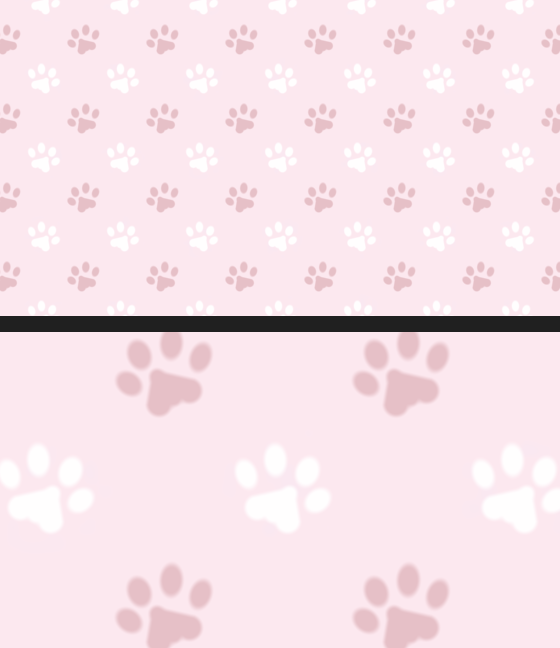
Top: the whole. Bottom: its middle third, enlarged.
Reproduce this pattern procedurally as a Shadertoy shader.

```glsl
const float ROWS = 4.0;    // repeats down the canvas
const float CELL = 108.0;  // paw units per repeat

const vec3 BLUSH = vec3(0.990, 0.910, 0.937);
const vec3 ROSE = vec3(0.902, 0.753, 0.780);
const vec3 WHITE = vec3(1.0, 0.996, 0.998);
const vec3 LAVENDER = vec3(0.965, 0.905, 0.955);

// Toe centre (xy) and radii (zw), then tilt from vertical
const vec4 TOES[4] = vec4[4](
    vec4(-16.0, -4.8, 4.9, 6.3), vec4(-11.3, 8.3, 5.2, 6.8),
    vec4(3.3, 13.6, 5.0, 7.3), vec4(16.6, 7.2, 4.7, 6.7));
const float TILTS[4] = float[4](0.9, 0.35, -0.05, -0.35);

float hash(vec2 p) {
    vec3 q = fract(vec3(p.xyx) * 0.1031);
    q += dot(q, q.yzx + 33.33);
    return fract((q.x + q.y) * q.z);
}

float valueNoise(vec2 p) {
    vec2 i = floor(p), f = fract(p);
    f = f * f * (3.0 - 2.0 * f);
    return mix(mix(hash(i), hash(i + vec2(1, 0)), f.x),
               mix(hash(i + vec2(0, 1)), hash(i + vec2(1, 1)), f.x), f.y);
}

float smoothMin(float a, float b, float k) {
    float h = max(k - abs(a - b), 0.0) / k;
    return min(a, b) - h * h * k * 0.25;
}

float ellipseDistance(vec2 p, vec2 radii, float tilt) {
    float c = cos(tilt), s = sin(tilt);
    p = vec2(c * p.x + s * p.y, c * p.y - s * p.x);
    return (length(p / radii) - 1.0) * min(radii.x, radii.y);
}

float taperDistance(vec2 p, vec2 a, vec2 b, float ra, float rb) {
    vec2 axis = b - a;
    float h = clamp(dot(p - a, axis) / dot(axis, axis), 0.0, 1.0);
    return length(p - a - axis * h) - mix(ra, rb, h);
}

// Rounded heart: two lobes and a filled middle spreading from one tip
float padDistance(vec2 p) {
    vec2 tip = vec2(-3.2, -1.6);
    float left = taperDistance(p, tip, vec2(-2.3, -14.0), 2.6, 5.6);
    float right = taperDistance(p, tip, vec2(11.5, -8.0), 2.6, 5.6);
    float middle = taperDistance(p, tip, vec2(4.0, -10.6), 2.6, 4.4);
    return smoothMin(smoothMin(left, right, 2.0), middle, 2.0);
}

float pawDistance(vec2 p) {
    float d = padDistance(p);
    for (int i = 0; i < 4; i++) {
        d = min(d, ellipseDistance(p - TOES[i].xy, TOES[i].zw, TILTS[i]));
    }
    return d;
}

// Offset from the nearest lattice point anchored at a fraction of a cell
vec2 repeatAround(vec2 p, vec2 anchor) {
    return (fract(p / CELL - anchor + 0.5) - 0.5) * CELL;
}

float coverage(float d, float blur) {
    return 1.0 - smoothstep(-blur, blur, d);
}

void mainImage(out vec4 fragColor, in vec2 fragCoord) {
    float unitsPerPixel = ROWS * CELL / iResolution.y;
    vec2 p = fragCoord * unitsPerPixel;
    float blur = max(1.3, 0.75 * unitsPerPixel);

    // Interleaved rows, with the white paws mirrored
    float rosePaw = pawDistance(repeatAround(p, vec2(0.0556, 0.493)));
    vec2 whiteLocal = repeatAround(p, vec2(0.5556, 0.0));
    float whitePaw = pawDistance(vec2(-whiteLocal.x, whiteLocal.y));

    // Faint uneven tint close to the white paws
    float blotch = smoothstep(0.6, 0.95, valueNoise(p / 9.0));
    float nearby = 1.0 - smoothstep(18.0, 38.0, length(whiteLocal));
    vec3 color = mix(BLUSH, LAVENDER, 0.4 * blotch * nearby);

    color = mix(color, ROSE, coverage(rosePaw, blur));
    color = mix(color, WHITE, coverage(whitePaw, blur));
    fragColor = vec4(color, 1.0);
}
```
